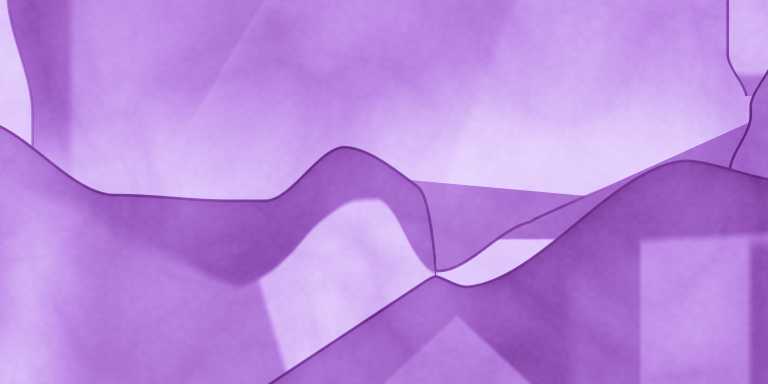
Reproduce this background procedurally as a Shadertoy shader.

```glsl
// Overlapping folds of crumpled translucent violet paper, lit from behind.

const vec3 INK    = vec3(0.38, 0.14, 0.48);
const vec3 PLUM   = vec3(0.60, 0.35, 0.76);
const vec3 VIOLET = vec3(0.75, 0.55, 0.91);
const vec3 LILAC  = vec3(0.87, 0.77, 0.98);
const vec3 PALE   = vec3(0.95, 0.91, 1.00);
const float LINE_WIDTH = 0.0035;   // half width of the fold lines
const float LINE_TONE  = 0.25;     // tones run from 0 (ink) to 4 (pale)
const float CRUMPLE    = 0.85;     // strength of the creases
const float GRAIN      = 0.12;     // strength of the paper fibre

float hash(vec2 p) { return fract(sin(dot(p, vec2(127.1, 311.7))) * 43758.5453); }

float noise(vec2 p) {
    vec2 i = floor(p), f = fract(p);
    f = f * f * (3.0 - 2.0 * f);
    return mix(mix(hash(i), hash(i + vec2(1, 0)), f.x),
               mix(hash(i + vec2(0, 1)), hash(i + vec2(1, 1)), f.x), f.y);
}

// Smooth step that also accepts falling edges
float ramp(float a, float b, float x) {
    float t = clamp((x - a) / (b - a), 0.0, 1.0);
    return t * t * (3.0 - 2.0 * t);
}

float glow(vec2 p, vec2 centre, vec2 size) {
    vec2 q = (p - centre) / size;
    return exp(-dot(q, q));
}

// Turns an implicit value into an approximate distance in canvas heights
float toDistance(float v) {
    return v / (max(length(vec2(dFdx(v), dFdy(v))), 1e-5) * iResolution.y);
}

float inside(float d) { return ramp(-0.7, 0.7, d * iResolution.y); }

float foldLine(float d) {
    float px = 0.7 / iResolution.y;
    return ramp(LINE_WIDTH + px, LINE_WIDTH - px, abs(d));
}

// Ridged, warped octaves: sharp creases between soft facets
float crumple(vec2 p) {
    float sum = 0.0, amp = 0.5;
    p += 0.16 * vec2(noise(p * 4.0), noise(p * 4.0 + 19.0));
    p *= 3.2;
    for (int i = 0; i < 5; i++) {
        sum += amp * (abs(2.0 * noise(p) - 1.0) - 0.38);
        p = mat2(1.5, 1.2, -1.2, 1.5) * p + 7.3;
        amp *= 0.55;
    }
    return sum;
}

// Crest heights of the three sheets
float leftCrest(float x) {
    float drop = clamp((x - 1.08) / 0.055, 0.0, 1.0);
    return 0.689 - 0.197 * ramp(-0.07, 0.3, x) - 0.015 * ramp(0.3, 0.6, x)
         + 0.14 * ramp(0.69, 0.9, x) - 0.18 * ramp(0.89, 1.25, x) - 0.18 * drop * drop * drop;
}

float middleCrest(float x) {
    return 0.294 + 0.13 * ramp(1.14, 1.4, x) + 0.45 * max(x - 1.38, 0.0);
}

float rightCrest(float x) {
    return 0.66 * (min(x, 1.135) - 0.703) - 0.033 * ramp(1.11, 1.22, x)
         + 0.33 * ramp(1.2, 1.8, x) - 0.055 * ramp(1.77, 2.06, x);
}

float backTone(vec2 p) {
    float t = 1.75 + 0.9 * ramp(0.85, 0.48, p.y);
    t += 0.7 * glow(p, vec2(1.47, 0.68), vec2(0.45, 0.25));
    t += 0.25 * ramp(-0.02, 0.02, p.x - 1.16 - 0.38 * (p.y - 0.53));
    t += 0.4 * glow(p, vec2(0.32, 0.8), vec2(0.13, 0.3));
    // Slanted fold and the darker strip at the left margin
    float slant = p.x - 0.5 - 0.6 * (p.y - 0.7);
    t += 0.35 * exp(-abs(slant) / 0.04) * ramp(0.0, 0.015, slant) * ramp(0.6, 0.75, p.y);
    float edge = p.x - 0.02 - 0.065 * ramp(1.02, 0.7, p.y);
    t -= 0.6 * ramp(0.2, 0.17, p.x) * ramp(0.45, 0.7, p.y);
    t = mix(3.0, t, inside(edge));
    t = mix(t, 0.8, 0.7 * foldLine(edge));
    // Corner flap at the upper right
    float flap = p.x - 1.895 - 0.05 * ramp(0.86, 0.74, p.y);
    float above = inside(p.y - 0.75);
    t = mix(t, mix(1.6, 2.7, ramp(0.79, 0.82, p.y)), inside(flap) * above);
    return mix(t, 0.7, foldLine(flap) * above);
}

float leftTone(vec2 p, float depth) {
    float hem = 0.55 - 0.49 * min(p.x, 0.62) + 0.23 * ramp(0.62, 0.93, p.x)
              - 0.18 * ramp(0.98, 1.15, p.x) + 0.04 * (noise(p * 9.0) - 0.5);
    float body = 1.75 + 0.9 * glow(p, vec2(0.1, 0.3), vec2(0.1, 0.18))
               + 0.8 * glow(p, vec2(0.02, 0.04), vec2(0.14, 0.12));
    float pocket = ramp(-0.012, 0.012, p.x - 0.68 - 0.3 * (0.25 - p.y));
    body = mix(body, 2.85, pocket);
    float band = 1.3 - 0.35 * glow(p, vec2(0.62, 0.36), vec2(0.2, 0.14)) + 0.4 * ramp(0.3, 0.0, p.x);
    float soft = mix(0.04, 0.008, ramp(0.3, 0.75, p.x));
    return mix(body, band, ramp(-soft, soft, p.y - hem)) - 0.35 * exp(-depth / 0.03);
}

float rightTone(vec2 p, float depth) {
    float t = mix(1.4, 0.95, ramp(1.15, 1.3, p.x));
    float gable = 0.18 - 0.93 * abs(p.x - 1.19) - p.y;
    t = mix(t, 1.9, ramp(-0.008, 0.012, gable));
    t += 0.3 * ramp(1.46, 1.52, p.x) * ramp(0.36, 0.22, p.y);
    float panel = ramp(1.66, 1.675, p.x) * ramp(0.39, 0.36, p.y - 0.05 * (p.x - 1.7));
    t = mix(t, 1.95, panel);
    t = mix(t, 1.0, ramp(1.94, 1.965, p.x) * ramp(0.4, 0.34, p.y));
    return t - 0.3 * exp(-depth / 0.03);
}

vec3 toneColor(float t) {
    vec3 c = mix(INK, PLUM, clamp(t, 0.0, 1.0));
    c = mix(c, VIOLET, clamp(t - 1.0, 0.0, 1.0));
    c = mix(c, LILAC, clamp(t - 2.0, 0.0, 1.0));
    return mix(c, PALE, clamp(t - 3.0, 0.0, 1.0));
}

void mainImage(out vec4 fragColor, in vec2 fragCoord) {
    vec2 p = fragCoord / iResolution.xy * vec2(2.0, 1.0);
    float tone = backTone(p);

    // Middle veil and its folded underside
    float middle = middleCrest(p.x);
    float veilTop = max(0.53 - 0.09 * (p.x - 1.08), middle);
    tone = mix(tone, 1.5, inside(veilTop - p.y) * inside(p.x - 1.0));
    float under = toDistance(middle - p.y);
    float lining = mix(3.1, 1.35, ramp(0.372, 0.382, p.y));
    tone = mix(tone, lining, inside(under) * inside(p.x - 1.1));
    tone = mix(tone, LINE_TONE, 0.8 * foldLine(under) * ramp(1.1, 1.13, p.x) * ramp(1.6, 1.45, p.x));

    // Curled strip at the right margin
    float curl = p.x - 1.9 - 0.055 * ramp(0.55, 0.7, p.y) - 0.06 * ramp(0.72, 0.86, p.y);
    float low = ramp(0.86, 0.82, p.y);
    tone = mix(tone, 1.4, inside(curl) * low);
    tone = mix(tone, LINE_TONE, foldLine(curl) * low);

    // Left sheet, then the right sheet in front
    float leftDepth = leftCrest(p.x) - p.y;
    float leftDist = toDistance(leftDepth), leftEnd = inside(1.137 - p.x);
    tone = mix(tone, leftTone(p, max(leftDepth, 0.0)), inside(leftDist) * leftEnd);
    tone = mix(tone, LINE_TONE, 0.9 * foldLine(leftDist) * leftEnd);
    float rightDepth = rightCrest(p.x) - p.y;
    float rightDist = toDistance(rightDepth);
    tone = mix(tone, rightTone(p, max(rightDepth, 0.0)), inside(rightDist));
    tone = mix(tone, LINE_TONE, 0.9 * foldLine(rightDist));

    // Creases and fibre
    tone += CRUMPLE * crumple(p) + GRAIN * (noise(p * 90.0) - 0.5);
    fragColor = vec4(toneColor(tone), 1.0);
}
```
